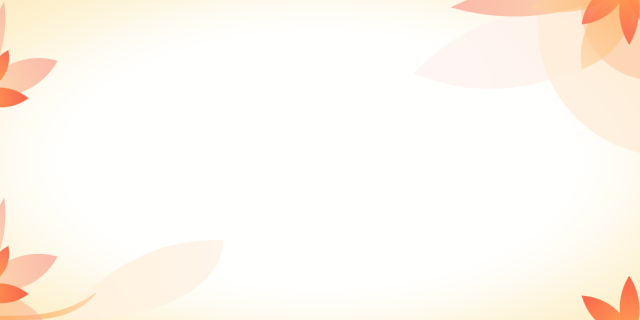
A Shadertoy shader for this background:

```glsl
// A white field with a cream vignette, framed by translucent flower petals.
// Each petal is the overlap of two discs, tinted from base to tip; broad
// pale leaves are discs or regions bounded by simple curves.

#define WHITE vec3(1.0, 1.0, 0.998)
#define CREAM vec3(0.99, 0.93, 0.77)
#define PEACH vec3(0.99, 0.84, 0.66)
#define PINK  vec3(0.98, 0.68, 0.62)
#define GOLD  vec3(1.0, 0.66, 0.32)
#define CORAL vec3(0.98, 0.37, 0.27)
#define VIGNETTE_START 0.74
#define VIGNETTE_END 1.48
#define CLUSTER_STEP 61.2

// Antialiased coverage of the region where d is negative
float cover(float d) {
    return clamp(0.5 - d / max(fwidth(d), 1e-4), 0.0, 1.0);
}

// Signed distance to a pointed petal, and position along its axis in t
float petalDistance(vec2 p, vec2 base, vec2 tip, float halfWidth, out float t) {
    vec2 axis = tip - base;
    float size = length(axis);
    axis /= size;
    vec2 q = p - 0.5 * (base + tip);
    float along = dot(q, axis);
    float across = abs(dot(q, vec2(-axis.y, axis.x)));
    float radius = (0.25 * size * size + halfWidth * halfWidth) / (2.0 * halfWidth);
    t = clamp(along / size + 0.5, 0.0, 1.0);
    return length(vec2(along, across + radius - halfWidth)) - radius;
}

// Blend one petal over the colour so far
void petal(inout vec3 col, vec2 p, vec2 base, vec2 tip, float halfWidth,
           vec3 baseColor, vec3 tipColor, float opacity) {
    float t;
    float d = petalDistance(p, base, tip, halfWidth, t);
    col = mix(col, mix(baseColor, tipColor, t), opacity * cover(d));
}

void bottomLeftLeaves(inout vec3 col, vec2 p) {
    // Broad pale leaf: an ellipse trimmed by a curved upper edge
    float ellipse = length((p - vec2(27.3, 24.5)) / vec2(42.4, 24.0)) - 1.0;
    float rise = pow(max(68.2 - p.x, 0.0) / 50.0, 2.2);
    float leaf = cover(ellipse) * cover(p.y - 25.0 + 25.0 * rise);
    vec3 leafColor = mix(vec3(1.0, 0.94, 0.84), vec3(1.0, 0.955, 0.91), p.x / 70.0);
    col = mix(col, leafColor, 0.9 * leaf);

    // Thin sickle sweeping along the lower edge
    float upper = 1.3 + 7.4 * pow(p.x / 30.0, 3.0);
    float lower = 7.6 * pow(p.x / 29.5, 4.0);
    float sickle = cover(p.y - upper) * cover(lower - p.y) * cover(p.x - 30.0);
    col = mix(col, mix(GOLD, PEACH, p.x / 32.0), 0.8 * sickle);
    petal(col, p, vec2(-8.0, 7.5), vec2(15.6, -4.0), 5.0, GOLD, PINK, 0.5);
}

void leftCluster(inout vec3 col, vec2 p) {
    petal(col, p, vec2(-3.5, 5.5), vec2(1.3, 30.0), 2.1, PEACH, PINK, 0.8);
    petal(col, p, vec2(-6.5, 1.3), vec2(18.0, 11.5), 4.7, PEACH, PINK, 0.85);
    petal(col, p, vec2(-3.1, 3.0), vec2(2.6, 14.8), 2.3, GOLD, CORAL, 0.9);
    petal(col, p, vec2(-9.0, 0.3), vec2(8.9, -0.2), 3.1, GOLD, CORAL, 0.95);
}

void topRightFlower(inout vec3 col, vec2 p) {
    // Faint background leaves
    petal(col, p, vec2(198.0, 92.0), vec2(129.4, 77.1), 11.2,
          vec3(1.0, 0.95, 0.89), vec3(1.0, 0.955, 0.955), 0.85);
    float outerLeaf = cover(length(p - vec2(209.0, 92.2)) - 41.0);
    col = mix(col, vec3(0.995, 0.92, 0.83), 0.65 * outerLeaf);
    float innerLeaf = cover(length(p - vec2(204.0, 97.4)) - 22.4);
    col = mix(col, vec3(0.99, 0.79, 0.64), 0.65 * innerLeaf);

    // Foreground petals
    petal(col, p, vec2(193.0, 102.6), vec2(140.9, 97.7), 5.0, PEACH, PINK, 0.85);
    petal(col, p, vec2(194.0, 102.6), vec2(165.4, 97.4), 3.4, GOLD, PEACH, 0.6);
    petal(col, p, vec2(198.0, 105.0), vec2(181.8, 78.4), 5.7, GOLD, PEACH, 0.7);
    petal(col, p, vec2(196.6, 106.5), vec2(181.8, 92.4), 3.6, GOLD, CORAL, 0.75);
    petal(col, p, vec2(196.0, 106.0), vec2(206.0, 89.6), 3.2, GOLD, CORAL, 0.7);
    petal(col, p, vec2(196.6, 108.0), vec2(196.6, 86.0), 3.1, GOLD, CORAL, 0.85);
}

void mainImage(out vec4 fragColor, in vec2 fragCoord) {
    // Canvas units: 200 wide by 100 high
    vec2 uv = fragCoord / iResolution.xy;
    vec2 p = uv * vec2(200.0, 100.0);

    // Vignette
    float radius = length(2.0 * uv - 1.0);
    vec3 col = mix(WHITE, CREAM, smoothstep(VIGNETTE_START, VIGNETTE_END, radius));

    bottomLeftLeaves(col, p);
    for (int i = 0; i < 2; i++) {
        leftCluster(col, p - vec2(0.0, 8.3 + CLUSTER_STEP * float(i)));
    }
    topRightFlower(col, p);

    // Bottom right petals
    petal(col, p, vec2(198.0, -5.5), vec2(181.8, 7.6), 3.4, GOLD, CORAL, 0.95);
    petal(col, p, vec2(196.9, -7.0), vec2(196.6, 13.8), 3.1, GOLD, CORAL, 0.95);

    fragColor = vec4(col, 1.0);
}
```
